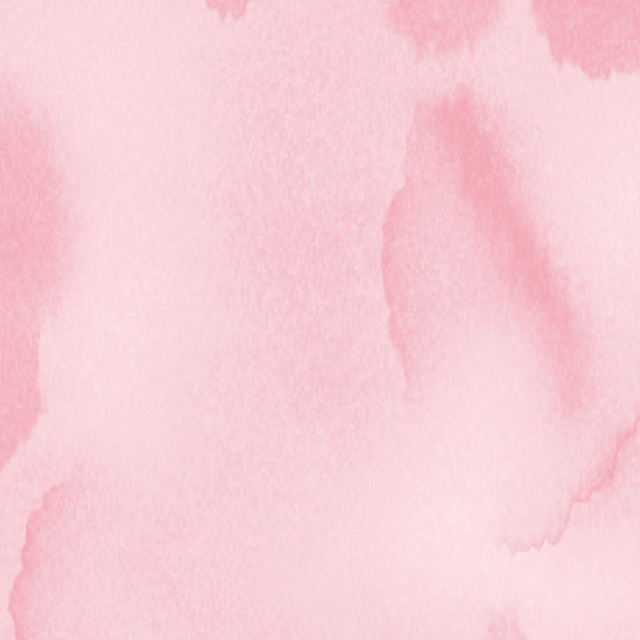
Give the GLSL for this texture, as a Shadertoy shader.

```glsl
// Pink watercolour on paper: a pale mottled wash with ragged pigment pools,
// creases that are crisp on one side and bleed on the other, and fine grain.
// All layers add to one pigment density, which a colour ramp turns into pink.

const vec3 PALE = vec3(0.988, 0.885, 0.900);
const vec3 ROSE = vec3(0.972, 0.820, 0.850);
const vec3 DEEP = vec3(0.955, 0.690, 0.735);

float hash(vec2 cell) {
    vec3 q = fract(vec3(cell.xyx) * 0.1031);
    q += dot(q, q.yzx + 33.33);
    return fract((q.x + q.y) * q.z);
}

float noise(vec2 p) {
    vec2 i = floor(p), f = fract(p);
    f = f * f * (3.0 - 2.0 * f);
    float low = mix(hash(i), hash(i + vec2(1, 0)), f.x);
    float high = mix(hash(i + vec2(0, 1)), hash(i + vec2(1, 1)), f.x);
    return mix(low, high, f.y);
}

float fbm(vec2 p) {
    float sum = 0.0, amplitude = 0.5;
    for (int i = 0; i < 5; i++) {
        sum += amplitude * noise(p);
        p = mat2(0.8, 0.6, -0.6, 0.8) * p * 2.03 + 17.3;
        amplitude *= 0.5;
    }
    return sum / 0.97;
}

// Elliptical pool of pigment; softness is the width of its rim
float pool(vec2 p, vec2 center, vec2 radius, float softness) {
    float d = (length((p - center) / radius) - 1.0) * min(radius.x, radius.y);
    return 1.0 - smoothstep(-softness, softness, d);
}

// Broad cloud without an edge
float cloud(vec2 p, vec2 center, vec2 radius) {
    vec2 q = (p - center) / radius;
    return exp(-dot(q, q));
}

// Crisp where d crosses zero, bleeding away over the given length
float crease(float d, float bleed) {
    return smoothstep(-0.006, 0.005, d) * exp(-max(d, 0.0) / bleed);
}

// Fades in above start and out below end
float span(float x, float start, float end, float fade) {
    return smoothstep(start, start + fade, x) * (1.0 - smoothstep(end - fade, end, x));
}

float segment(vec2 p, vec2 a, vec2 b) {
    vec2 ab = b - a;
    return length(p - a - ab * clamp(dot(p - a, ab) / dot(ab, ab), 0.0, 1.0));
}

// Broad uneven wash with lighter, drier areas
float baseWash(vec2 p) {
    float density = 0.50 + 0.42 * (fbm(p * 4.0 + 3.0) - 0.5);
    density -= 0.31 * cloud(p, vec2(0.18, 0.85), vec2(0.16, 0.22));
    density -= 0.20 * cloud(p, vec2(0.17, 0.42), vec2(0.10, 0.22));
    density -= 0.37 * cloud(p, vec2(0.70, 0.15), vec2(0.23, 0.13));
    density -= 0.24 * cloud(p, vec2(0.75, 0.38), vec2(0.09, 0.12));
    density -= 0.34 * cloud(p, vec2(0.98, 0.70), vec2(0.11, 0.23));
    density -= 0.30 * cloud(p, vec2(0.93, 0.06), vec2(0.14, 0.10));
    return density + 0.08 * cloud(p, vec2(0.43, 0.62), vec2(0.16, 0.30));
}

float pools(vec2 p) {
    float left = max(pool(p, vec2(-0.02, 0.45), vec2(0.085, 0.18), 0.006),
                     pool(p, vec2(-0.01, 0.66), vec2(0.135, 0.20), 0.045));
    float density = 0.44 * left;
    density += 0.42 * pool(p, vec2(0.36, 1.01), vec2(0.042, 0.046), 0.006);
    density += 0.38 * pool(p, vec2(0.69, 1.01), vec2(0.085, 0.095), 0.022);
    density += 0.48 * pool(p, vec2(0.96, 1.02), vec2(0.140, 0.135), 0.012);
    return density + 0.30 * pool(p, vec2(0.79, -0.01), vec2(0.035, 0.060), 0.008);
}

float creases(vec2 p) {
    // Bowed side of the central petal
    float bow = p.x - 0.60 - 0.9 * (p.y - 0.58) * (p.y - 0.58);
    float petal = span(p.y, 0.30, 0.88, 0.18);
    float density = petal * (0.30 * crease(bow, 0.13) + 0.16 * crease(bow, 0.018));

    // Curl at the lower right
    float curl = p.y - 0.14 - 6.5 * (p.x - 0.82) * (p.x - 0.82);
    float reach = smoothstep(0.74, 0.83, p.x);
    density += reach * (0.42 * crease(curl, 0.030) + 0.18 * crease(curl, 0.08));
    density += 0.40 * smoothstep(0.82, 0.97, p.x) * crease(-curl, 0.07);

    // Rising line at the lower left
    float rise = p.x - 0.02 - 1.1 * p.y * p.y;
    float fade = 1.0 - smoothstep(0.17, 0.30, p.y);
    return density + fade * (0.38 * crease(rise, 0.022) + 0.20 * crease(rise, 0.08));
}

// Soft diagonal brush stroke
float stroke(vec2 p) {
    float d = min(segment(p, vec2(0.71, 0.81), vec2(0.79, 0.66)),
                  segment(p, vec2(0.79, 0.66), vec2(0.88, 0.49)));
    d = min(d, segment(p, vec2(0.88, 0.49), vec2(0.90, 0.36)));
    float body = 0.65 * exp(-d * d / 0.0036) + 0.35 * exp(-d * d / 0.0010);
    return body * mix(0.34, 0.60, smoothstep(0.32, 0.58, p.y));
}

// Paper tooth: short upright fibres, fine specks and pale flecks
float paperGrain(vec2 p) {
    float fibre = noise(p * vec2(230.0, 120.0)) - 0.5;
    float speck = noise(p * vec2(390.0, 310.0) + 41.0) - 0.5;
    float fleck = smoothstep(0.70, 0.95, noise(p * vec2(180.0, 110.0) + 87.0));
    float patches = 0.6 + 0.8 * fbm(p * 9.0 + 60.0);
    return patches * (0.20 * fibre + 0.15 * speck - 0.10 * fleck);
}

void mainImage(out vec4 fragColor, in vec2 fragCoord) {
    vec2 p = fragCoord / iResolution.xy;
    vec2 wander = vec2(fbm(p * 11.0), fbm(p * 11.0 + 29.0)) - 0.5;
    vec2 drip = vec2(noise(p * vec2(70.0, 45.0)), noise(p * vec2(95.0, 18.0) + 9.0)) - 0.5;
    vec2 ragged = p + 0.045 * wander + vec2(0.012, 0.030) * drip;

    float density = baseWash(p) + pools(ragged) + creases(ragged) + stroke(ragged);
    density = clamp(density + paperGrain(p), -0.1, 1.1);

    vec3 color = density < 0.5 ? mix(PALE, ROSE, density * 2.0)
                               : mix(ROSE, DEEP, density * 2.0 - 1.0);
    fragColor = vec4(color, 1.0);
}
```
